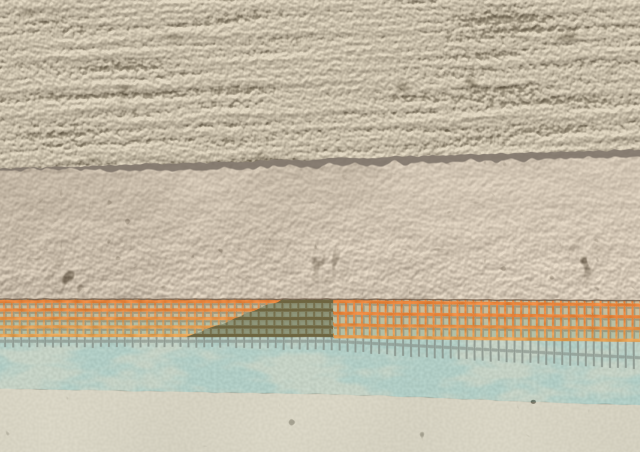
Reproduce this texture procedurally as a WebGL 1 fragment shader.

```glsl
precision highp float;
uniform vec2 u_resolution;

vec2 gradientAt(vec2 cell) {
  vec3 k = fract(vec3(cell.xyx) * vec3(0.1031, 0.103, 0.0973));
  k += dot(k, k.yzx + 33.33);
  float angle = 6.2832 * fract((k.x + k.y) * k.z);
  return vec2(cos(angle), sin(angle));
}

float noise(vec2 p) {
  vec2 i = floor(p), f = p - i;
  vec2 w = f * f * f * (f * (f * 6.0 - 15.0) + 10.0);
  float a = dot(gradientAt(i), f);
  float b = dot(gradientAt(i + vec2(1, 0)), f - vec2(1, 0));
  float c = dot(gradientAt(i + vec2(0, 1)), f - vec2(0, 1));
  float d = dot(gradientAt(i + 1.0), f - 1.0);
  return mix(mix(a, b, w.x), mix(c, d, w.x), w.y);
}

// Combed ridges with clotted grain
float roughHeight(vec2 p) {
  float y = p.y - 0.04 * p.x + 0.004 * noise(p * 9.0);
  float ridges = noise(vec2(p.x * 2.2, y * 38.0)) + 0.6 * noise(vec2(p.x * 5.0 + 7.0, y * 75.0));
  return ridges + 0.65 * noise(p * vec2(75.0, 95.0)) + 0.35 * noise(p * 150.0);
}

float smoothHeight(vec2 p) {
  return 0.55 * noise(p * vec2(65.0, 75.0)) + 0.35 * noise(p * 130.0) + 0.7 * noise(p * vec2(16.0, 22.0));
}

// Anti-aliased stripe of half width w around zero
float stripe(float d, float w, float aa) {
  return 1.0 - smoothstep(w - aa, w + aa, abs(d));
}

void main() {
  vec2 p = gl_FragCoord.xy / u_resolution.y;
  float aa = 0.8 / u_resolution.y;
  float x = p.x, y = p.y;
  float grain = noise(p * 140.0);
  float cloud = noise(p * 4.0);
  vec2 toLight = vec2(-0.0015, 0.0045);

  // Smooth plaster, coarser towards its foot
  float coarse = mix(1.0, 0.6, smoothstep(0.36, 0.6, y));
  float relief = smoothHeight(p) - smoothHeight(p + toLight);
  vec3 color = mix(vec3(0.76, 0.71, 0.64), vec3(0.82, 0.77, 0.70), smoothstep(-0.2, 1.2, x + cloud));
  color += vec3(0.29, 0.29, 0.28) * coarse * clamp(relief, -0.6, 0.35);
  float pits = smoothstep(0.42, 0.6, noise(p * 48.0 + 3.0));
  color -= 0.16 * pits * coarse;

  // A few scraped lumps
  for (int i = 0; i < 3; i++) {
    float n = float(i);
    vec2 d = p - vec2(0.15 + 0.57 * n, 0.38 + 0.045 * n - 0.012 * n * n);
    float lump = exp(-dot(d, d) * 900.0);
    color -= lump * 0.28 * smoothstep(0.0, 0.35, noise(p * vec2(45.0, 32.0) + n));
  }

  // Combed plaster and the shadow under its lip
  float lip = 0.627 + 0.03 * x + 0.006 * noise(vec2(x * 14.0, 2.0)) + 0.004 * noise(vec2(x * 60.0, 5.0));
  float drop = 0.004 + 0.011 * smoothstep(0.1, 0.35, x) + 0.012 * noise(vec2(x * 35.0, 9.0));
  float lipShade = smoothstep(lip - drop - 0.003, lip - drop + 0.002, y);
  color = mix(color, vec3(0.48, 0.44, 0.40), 0.85 * lipShade);
  float height = roughHeight(p);
  float lit = height - roughHeight(p + toLight);
  vec3 rough = vec3(0.77, 0.73, 0.65) + vec3(0.27, 0.27, 0.26) * clamp(lit, -1.0, 0.45);
  rough -= 0.17 * smoothstep(0.15, 0.75, -height);
  rough -= 0.22 * smoothstep(0.38, 0.58, noise(p * vec2(13.0, 18.0) + 4.0));
  color = mix(color, rough, smoothstep(-aa, aa, y - lip));

  // Teal coat and pale base
  float wash = noise(p * vec2(7.0, 24.0)) + 0.5 * noise(p * vec2(25.0, 60.0));
  vec3 teal = mix(vec3(0.69, 0.80, 0.77), vec3(0.77, 0.82, 0.77), smoothstep(-0.3, 0.5, wash + cloud));
  teal += 0.05 * grain;
  float seam = 0.14 - 0.017 * x - 0.012 * smoothstep(0.7, 1.4, x) + 0.0025 * noise(vec2(x * 22.0, 1.0));
  vec3 base = vec3(0.84, 0.825, 0.76) + 0.03 * grain + 0.02 * cloud;
  base -= 0.2 * smoothstep(0.47, 0.62, noise(p * 38.0 + 11.0));
  vec3 lower = mix(base, teal, smoothstep(-aa, aa, y - seam));
  lower -= 0.13 * stripe(y - seam, 0.001, 0.002) * smoothstep(-0.2, 0.4, noise(vec2(x * 28.0, 6.0)));
  float chip = length((p - vec2(1.18, 0.111)) * vec2(0.8, 1.0));
  lower -= 0.35 * (1.0 - smoothstep(0.003, 0.006, chip));

  // Mesh layout: two overlapping sheets
  float right = smoothstep(-aa, aa, x - 0.737);
  float sag = 0.012 * max(x - 0.737, 0.0);
  float top = 0.333 - sag + 0.0012 * noise(vec2(x * 12.0, 8.0));
  float pitch = mix(0.0188, 0.026, right);
  float last = mix(4.0, 3.0, right);
  float row = clamp(floor((top - y) / pitch + 0.5), 0.0, last);
  float hem = top - last * pitch;
  float column = (fract(x / 0.0176 + 0.06 * noise(p * 15.0)) - 0.5) * 0.0176;

  // Cast shadow of the loose hem
  float shadeLine = 0.245 - 0.054 * max(x - 0.737, 0.0);
  float tip = shadeLine - 0.013 - 0.012 * smoothstep(0.4, 1.0, x) + 0.006 * noise(vec2(floor(x / 0.0176) * 0.7, 3.0));
  float fringe = stripe(column - 0.003, 0.0022, aa) * smoothstep(tip - aa, tip + aa, y);
  float hemShade = max(fringe, stripe(y - shadeLine, 0.0035, 0.002) * 0.8);
  lower = mix(lower, vec3(0.52, 0.56, 0.53), 0.8 * hemShade);

  // Wall seen through the mesh
  float inside = smoothstep(hem - 0.004, hem, y);
  vec3 behind = mix(vec3(0.70, 0.75, 0.65), vec3(0.80, 0.74, 0.61), smoothstep(0.27, 0.33, y + 0.03 * wash));
  float under = max(stripe(column - 0.004, 0.002, aa), stripe(top - row * pitch - y - 0.006, 0.0025, aa));
  behind = mix(behind, vec3(0.55, 0.53, 0.43), 0.65 * under);
  float slant = x - 0.625 + (0.338 - y) * 2.5 + 0.012 * noise(p * 40.0);
  float shade = smoothstep(-0.004, 0.004, slant) * (1.0 - right);
  behind = mix(behind, vec3(0.53, 0.56, 0.45), 0.85 * shade);
  lower = mix(lower, behind, inside);

  // Orange strands, olive where shaded
  float across = stripe(y - top + row * pitch, 0.0036, aa);
  float down = stripe(column, 0.0023, aa) * inside * mix(0.7, 0.9, right);
  vec3 strand = mix(vec3(0.90, 0.62, 0.30), vec3(0.92, 0.50, 0.20), smoothstep(0.26, 0.33, y + 0.025 * right));
  strand += 0.12 * noise(p * vec2(50.0, 90.0));
  strand = mix(strand, vec3(0.42, 0.38, 0.23), shade);
  lower = mix(lower, strand, max(across * 0.92, down));

  // Dark crack where the plaster meets the mesh
  float foot = 0.338 - 0.4 * sag + 0.002 * noise(vec2(x * 45.0, 4.0));
  color = mix(lower, color, smoothstep(-aa, aa, y - foot));
  color = mix(color, vec3(0.38, 0.29, 0.22), 0.75 * stripe(y - foot, 0.0015, aa));
  gl_FragColor = vec4(clamp(color, 0.0, 1.0), 1.0);
}
```
